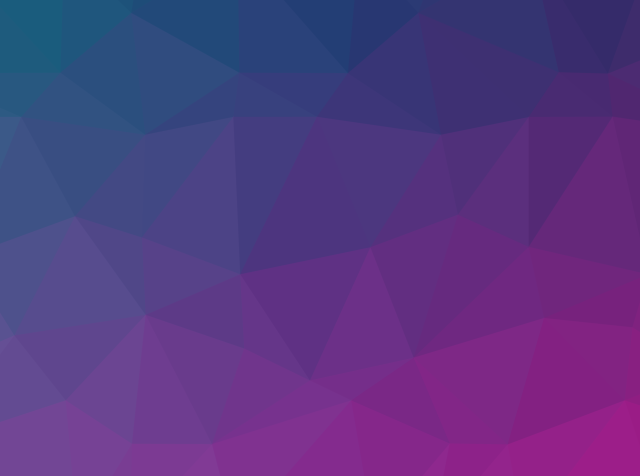
Give the GLSL for this background, as a WebGL 2 fragment shader.

```glsl
#version 300 es
precision highp float;
// Low-poly mesh of flat triangles over a teal, violet and magenta gradient.

uniform vec2 u_resolution;
out vec4 fragColor;

float cross2(vec2 a, vec2 b) { return a.x * b.y - a.y * b.x; }

float hash(vec2 p) {
    return fract(sin(dot(p, vec2(127.1, 311.7))) * 43758.5);
}

// Smooth colour field, cool at the top left and warm at the bottom right
vec3 gradient(vec2 p) {
    vec2 uv = clamp(p / vec2(u_resolution.x / u_resolution.y, 1.0), 0.0, 1.0);
    float toMiddle = min(uv.x * 2.0, 1.0);
    float toRight = max(uv.x * 2.0 - 1.0, 0.0);
    vec3 top = mix(mix(vec3(0.10, 0.37, 0.49), vec3(0.14, 0.24, 0.46), toMiddle),
                   vec3(0.23, 0.17, 0.42), toRight);
    vec3 bottom = mix(mix(vec3(0.46, 0.29, 0.60), vec3(0.52, 0.17, 0.56), toMiddle),
                      vec3(0.62, 0.11, 0.53), toRight);
    return mix(bottom, top, uv.y);
}

// Each wave holds amplitude, frequency, centre column and base
float wave(vec4 w, float column) {
    return w.w + w.x * cos(w.y * (column - w.z));
}

// Lattice corner, shifted along and across its row by two waves
vec2 corner(int column, int row) {
    const vec4 along[7] = vec4[7](
        vec4(0.060, 2.00, 3.0, 0.105), vec4(0.056, 1.80, 3.5, 0.082),
        vec4(0.047, 1.65, 1.5, 0.067), vec4(0.044, 1.75, 3.3, 0.119),
        vec4(0.031, 2.10, 1.3, 0.073), vec4(-0.054, 2.75, 6.0, 0.089),
        vec4(0.030, 2.00, 0.0, 0.105));
    const vec4 across[7] = vec4[7](
        vec4(0.0, 0.0, 0.0, -0.12), vec4(0.061, 2.09, 0.0, 0.098),
        vec4(-0.070, 1.40, 3.1, 0.270), vec4(-0.063, 1.65, 2.1, 0.486),
        vec4(-0.025, 2.09, 1.0, 0.742), vec4(0.084, 2.09, 1.0, 0.889),
        vec4(0.0, 0.0, 0.0, 1.11));
    float i = float(column);
    return vec2(0.207 * i + wave(along[row], i), wave(across[row], i));
}

// Signed distance to the line from a to b, positive on its left
float side(vec2 p, vec2 a, vec2 b) {
    return cross2(b - a, p - a) / length(b - a);
}

// Adds one flat triangle, weighted by its smooth coverage
void addTriangle(inout vec4 sum, vec2 p, vec2 a, vec2 b, vec2 c) {
    float inside = min(side(p, a, b), min(side(p, b, c), side(p, c, a)));
    float blur = 0.7 / u_resolution.y;
    float coverage = smoothstep(-blur, blur, inside);
    if (coverage > 0.0) {
        vec2 centre = (a + b + c) / 3.0;
        vec3 colour = gradient(centre) + 0.02 * (hash(centre) - 0.5);
        sum += coverage * vec4(colour, 1.0);
    }
}

// True when the diagonal from a to c breaks the Delaunay rule
bool needsFlip(vec2 a, vec2 b, vec2 c, vec2 d) {
    float sinB = cross2(c - b, a - b), cosB = dot(c - b, a - b);
    float sinD = cross2(a - d, c - d), cosD = dot(a - d, c - d);
    return sinB * cosD + cosB * sinD < 0.0;
}

void main() {
    vec2 p = gl_FragCoord.xy / u_resolution.y;
    vec4 sum = 0.0001 * vec4(gradient(p), 1.0);

    // Split every lattice cell into two triangles
    for (int row = 0; row < 6; row++) {
        for (int column = -1; column < 7; column++) {
            vec2 a = corner(column, row);
            vec2 b = corner(column + 1, row);
            vec2 c = corner(column + 1, row + 1);
            vec2 d = corner(column, row + 1);
            if (needsFlip(a, b, c, d)) {
                addTriangle(sum, p, a, b, d);
                addTriangle(sum, p, b, c, d);
            } else {
                addTriangle(sum, p, a, b, c);
                addTriangle(sum, p, a, c, d);
            }
        }
    }
    fragColor = vec4(sum.rgb / sum.a, 1.0);
}
```
